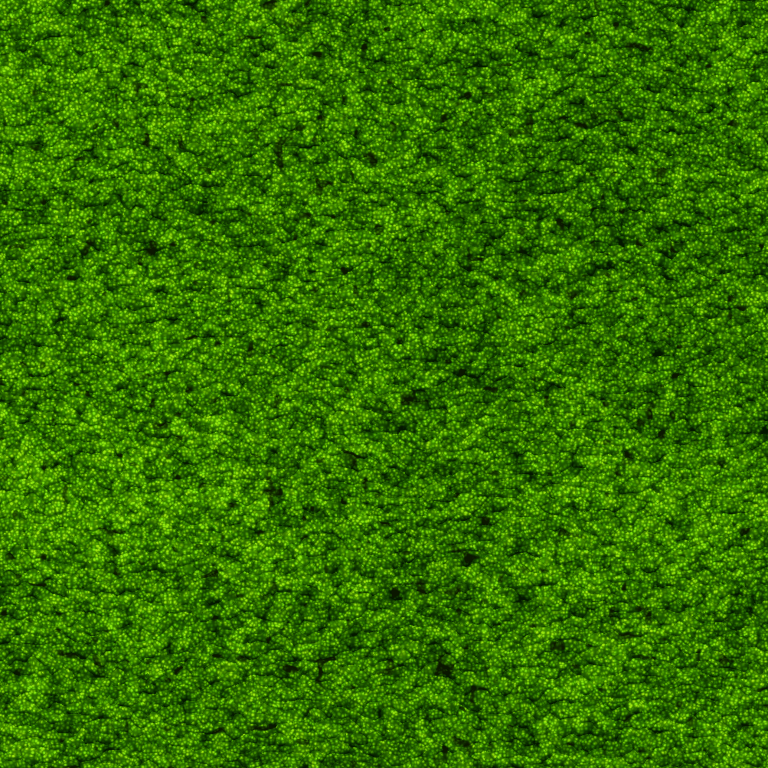
This texture is drawn by a Shadertoy shader. Its source:

```glsl
// Dense green moss: tiny glinting leaves on small tufts, split by short dark crevices.

const vec2 TUFT_SCALE = vec2(80.0, 98.0);     // tufts across the canvas
const vec2 CLUMP_SCALE = vec2(62.0, 88.0);    // uneven groups of tufts
const vec2 CREVICE_SCALE = vec2(32.0, 60.0);  // short, mostly level cracks
const vec2 PIT_SCALE = vec2(66.0, 76.0);
const vec2 SWELL_SCALE = vec2(3.5, 5.5);      // broad light and shade
const float LEAF_SCALE = 235.0;
const float MEAN_TONE = 0.445;
const float TUFT_DOME = 0.28;
const float TUFT_LIGHT = 0.17;
const float CLUMP_DEPTH = 0.28;
const float CREVICE_DEPTH = 0.10;
const float PIT_DEPTH = 0.24;
const float SWELL_DEPTH = 0.15;
const float LEAF_CONTRAST = 0.48;
const float LEAF_FOCUS = 4.5;
const float LEAF_MEAN = 0.33;                 // average brightness of the leaf dots
const float MEAN_DIST2 = 0.28;                // average squared distance to a cell centre
const int AA = 2;

vec2 hash2(vec2 p) {
    vec3 q = fract(p.xyx * vec3(0.1031, 0.1030, 0.0973));
    q += dot(q, q.yzx + 33.33);
    return fract((q.xx + q.yz) * q.zy);
}

float noise(vec2 p) {
    vec2 i = floor(p), f = fract(p);
    f = f * f * (3.0 - 2.0 * f);
    float low = mix(hash2(i).x, hash2(i + vec2(1, 0)).x, f.x);
    float high = mix(hash2(i + vec2(0, 1)).x, hash2(i + vec2(1, 1)).x, f.x);
    return mix(low, high, f.y);
}

float fbm(vec2 p) {
    float sum = 0.0, weight = 0.5;
    for (int i = 0; i < 4; i++) {
        sum += weight * noise(p);
        p = mat2(0.96, 0.28, -0.28, 0.96) * p * 2.03 + 17.3;
        weight *= 0.5;
    }
    return sum / 0.9375;
}

// Nearest scattered centre: xy = offset from it, z = squared distance, w = random id
vec4 nearestCell(vec2 p) {
    vec2 base = floor(p);
    vec4 best = vec4(0.0, 0.0, 9.0, 0.0);
    for (int y = -1; y <= 1; y++)
    for (int x = -1; x <= 1; x++) {
        vec2 id = base + vec2(x, y);
        vec2 offset = p - id - hash2(id);
        float dist2 = dot(offset, offset);
        if (dist2 < best.z) best = vec4(offset, dist2, hash2(id + 71.7).y);
    }
    return best;
}

vec3 mossColor(vec2 uv) {
    // Bend the ground gently so that no row or edge runs straight
    vec2 bend = vec2(noise(uv * 90.0), noise(uv * 90.0 + 53.1)) - 0.5;
    vec2 sway = vec2(noise(uv * 8.0 + 9.2), noise(uv * 8.0 + 31.7)) - 0.5;
    vec2 ground = uv + bend * 0.005 + sway * 0.025 + 2.0;

    // Tufts lit from above
    vec4 tuft = nearestCell(ground * TUFT_SCALE);
    float tone = MEAN_TONE + TUFT_DOME * (MEAN_DIST2 - tuft.z) + TUFT_LIGHT * tuft.y;
    tone += CLUMP_DEPTH * (noise(ground * CLUMP_SCALE) - 0.5);
    tone += SWELL_DEPTH * (fbm(uv * SWELL_SCALE + 5.0) - 0.5);

    // Broken cracks and scattered small pits
    float ridge = 1.0 - abs(2.0 * noise(ground * CREVICE_SCALE + 11.0) - 1.0);
    float broken = smoothstep(0.40, 0.75, noise(ground * 37.0 + 3.0));
    tone -= CREVICE_DEPTH * smoothstep(0.75, 0.98, ridge) * broken;
    float pit = smoothstep(0.84, 0.95, noise(ground * PIT_SCALE + 40.0));
    tone -= PIT_DEPTH * pit;

    // Small leaves as bright dots, fainter in the shade
    vec4 leaf = nearestCell((uv + bend * 0.002 + 1.0) * LEAF_SCALE);
    float dotLight = (0.25 + leaf.w) * exp(-LEAF_FOCUS * leaf.z);
    float lit = 0.45 + 0.55 * smoothstep(0.12, 0.5, tone);
    tone += lit * LEAF_CONTRAST * (dotLight - LEAF_MEAN);

    // Red follows green along a curve; some leaves lean yellow
    float green = clamp(tone, 0.09, 0.90);
    float warmth = 1.0 + 0.20 * (hash2(vec2(leaf.w * 917.0, 4.0)).x - 0.5);
    float red = 0.69 * pow(green, 1.6) * warmth + 0.03 * pit;
    float blue = 0.06 * smoothstep(0.64, 0.86, green);
    return vec3(red, green, blue);
}

void mainImage(out vec4 fragColor, in vec2 fragCoord) {
    float side = min(iResolution.x, iResolution.y);
    vec3 color = vec3(0.0);
    for (int y = 0; y < AA; y++)
    for (int x = 0; x < AA; x++) {
        vec2 shift = (vec2(x, y) + 0.5) / float(AA) - 0.5;
        color += mossColor((fragCoord + shift) / side);
    }
    fragColor = vec4(color / float(AA * AA), 1.0);
}
```
